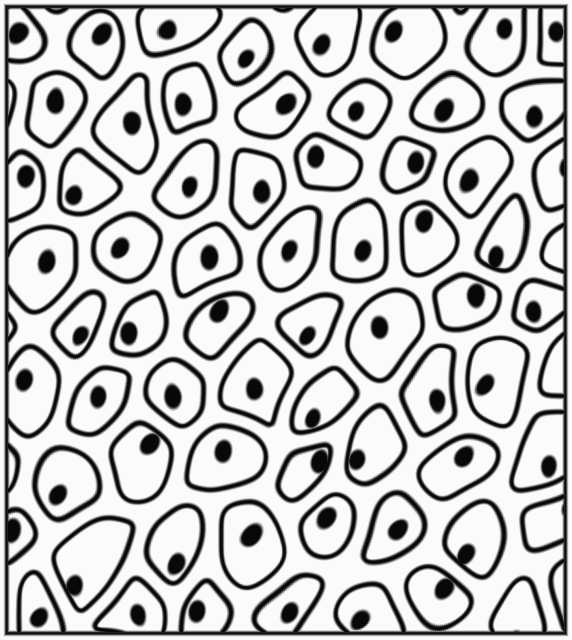
Give the GLSL for this pattern, as a WebGL 2 fragment shader.

```glsl
#version 300 es
precision highp float;
// Outlined tissue cells with dark nuclei inside a thin frame.
// A staggered Voronoi grid is stretched along a grain and bent by gradient noise;
// a soft minimum of the border distances rounds each cell.

#define CELL 0.118        // mean cell size, in canvas heights
#define GRAIN 1.02        // direction of the long axis, radians
#define STRETCH 1.32      // length to width of the cells
#define JITTER 0.56       // scatter of the cell seeds
#define BEND 0.032        // strength of the noise warp
#define BEND_FREQ 7.0     // noise waves per canvas height
#define GAP 0.0125        // distance from cell border to outline
#define LINE_HALF 0.0039  // half the outline width
#define FRAME_HALF 0.0029 // half the frame width
#define MARGIN 0.0105     // white strip outside the frame
#define SOFT 0.0029       // softness of all edges
#define NUCLEUS vec2(0.0128, 0.0175) // nucleus radii

uniform vec2 u_resolution;
out vec4 fragColor;

const vec3 PAPER = vec3(0.985);
const vec3 INK = vec3(0.03);

vec2 hash2(vec2 p) {
  vec3 a = fract(p.xyx * vec3(0.1031, 0.1030, 0.0973));
  a += dot(a, a.yzx + 33.33);
  return fract((a.xx + a.yz) * a.zy);
}

mat2 rotation(float angle) {
  float c = cos(angle), s = sin(angle);
  return mat2(c, s, -s, c);
}

float cornerSlope(vec2 corner, vec2 offset) {
  float angle = 6.2832 * hash2(corner).x;
  return dot(vec2(cos(angle), sin(angle)), offset);
}

float gradientNoise(vec2 p) {
  vec2 i = floor(p), f = p - i;
  vec2 u = f * f * f * (f * (f * 6.0 - 15.0) + 10.0);
  vec2 e = vec2(1.0, 0.0);
  return mix(mix(cornerSlope(i, f), cornerSlope(i + e, f - e), u.x),
             mix(cornerSlope(i + e.yx, f - e.yx), cornerSlope(i + 1.0, f - 1.0), u.x), u.y);
}

// Canvas position to grid position: bend, turn to the grain, stretch.
vec2 toGrid(vec2 p) {
  vec2 w = p * BEND_FREQ;
  p += BEND * vec2(gradientNoise(w + 3.7), gradientNoise(w + 41.3));
  vec2 along = vec2(cos(GRAIN), sin(GRAIN));
  vec2 across = vec2(along.y, -along.x);
  float s = sqrt(STRETCH);
  return vec2(dot(p, across) * s, dot(p, along) / s) / CELL + 20.0;
}

vec2 seedOf(vec2 id) {
  return id + 0.5 + JITTER * (hash2(id) - 0.5) + vec2(0.0, 0.5 * mod(id.x, 2.0));
}

// Signed distance to the ink of outlines and nuclei, in canvas heights.
float cellInk(vec2 q, mat2 jacobian) {
  // Nearest seed
  vec2 base = floor(q), home = base;
  float nearest = 1e3;
  for (int k = 0; k < 25; k++) {
    vec2 id = base + vec2(k % 5, k / 5) - 2.0;
    vec2 v = seedOf(id) - q;
    if (dot(v, v) < nearest) { nearest = dot(v, v); home = id; }
  }
  vec2 seed = seedOf(home);
  vec2 rnd = hash2(home + 71.0);

  // Soft minimum of the border distances, with its gradient
  float roundness = mix(0.006, 0.012, rnd.x);
  float total = 0.0;
  vec2 slope = vec2(0.0);
  for (int k = 0; k < 25; k++) {
    if (k == 12) continue;
    vec2 other = seedOf(home + vec2(k % 5, k / 5) - 2.0);
    vec2 normal = normalize(other - seed);
    vec2 gradient = normal * jacobian;
    float steep = length(gradient);
    float border = dot(0.5 * (seed + other) - q, normal) / steep;
    float weight = exp(-border / roundness);
    total += weight;
    slope += weight * gradient / steep;
  }
  float depth = -roundness * log(total) - GAP;
  float edge = depth / max(length(slope / total), 0.35);

  // Nucleus, shifted along the grain and tilted at random
  vec2 shift = vec2(cos(GRAIN), sin(GRAIN)) * 0.03 * (rnd.y - 0.65);
  vec2 v = inverse(jacobian) * (q - seed) - shift;
  v = rotation(0.9 * rnd.x - 0.1) * v;
  float size = mix(0.9, 1.1, rnd.y);
  float nucleus = (length(v / (NUCLEUS * size)) - 1.0) * NUCLEUS.x * size;
  return min(abs(edge) - LINE_HALF, max(nucleus, -edge));
}

void main() {
  vec2 p = gl_FragCoord.xy / u_resolution.y;
  vec2 middle = 0.5 * u_resolution / u_resolution.y;
  vec2 q = toGrid(p);
  mat2 jacobian = mat2(dFdx(q), dFdy(q)) * u_resolution.y;

  // Cells clipped by the frame
  vec2 side = abs(p - middle) - middle + MARGIN;
  float box = max(side.x, side.y);
  float ink = max(cellInk(q, jacobian), box);
  ink = min(ink, abs(box) - FRAME_HALF);

  fragColor = vec4(mix(INK, PAPER, smoothstep(-SOFT, SOFT, ink)), 1.0);
}
```
